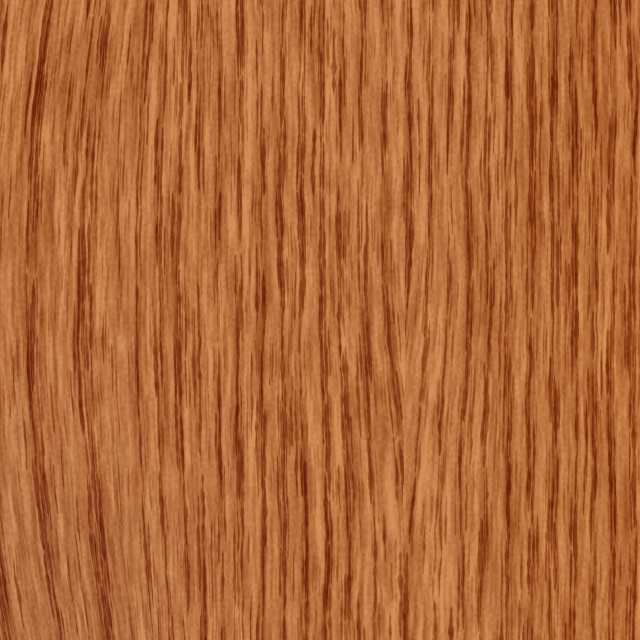
Reproduce this texture procedurally as a WebGL 2 fragment shader.

```glsl
#version 300 es
precision highp float;
// Oak veneer: upright bowed grain with dark broken pore streaks and a V seam.

#define BOW 0.16
#define SEAM_X 0.635
#define SEAM_PULL 0.034
#define WAVINESS 0.004
#define FIBER_CONTRAST 0.74
#define STREAK_DEPTH 0.50
#define BASE_TONE 0.87
#define EDGE 0.0013

uniform vec2 u_resolution;
out vec4 outColor;

float hash(vec2 p) {
  return fract(sin(dot(p, vec2(12.9898, 78.233))) * 43758.5453);
}

float noise(vec2 p) {
  vec2 cell = floor(p), f = fract(p);
  f = f * f * (3.0 - 2.0 * f);
  float low = mix(hash(cell), hash(cell + vec2(1, 0)), f.x);
  float high = mix(hash(cell + vec2(0, 1)), hash(cell + vec2(1, 1)), f.x);
  return mix(low, high, f.y);
}

// Coordinate across the grain: constant along each fibre.
float grainCoord(vec2 p) {
  float rise = p.y - 0.55;
  float u = p.x - BOW * smoothstep(0.42, 0.05, p.x) * rise * rise;
  float d = p.x - SEAM_X - 0.012 * (noise(vec2(p.y * 5.0, 2.0)) - 0.5);
  float side = d < 0.0 ? -1.0 : 1.0;
  u += side * SEAM_PULL * smoothstep(0.65, 0.1, p.y) * exp(-abs(d) / 0.10);
  u += WAVINESS * (noise(p * vec2(11.0, 7.0)) - 0.5);
  u += 0.0022 * (noise(p * vec2(45.0, 30.0)) - 0.5);
  return u;
}

// Growth rings: wide spacing at the left, tight over the rest.
float ringBand(float u) {
  float phase = 10.0 * u + 21.0 * max(u - 0.2, 0.0);
  phase += 0.6 * (noise(vec2(u * 9.0, 3.0)) - 0.5);
  float halfWidth = mix(0.17, 0.28, smoothstep(0.15, 0.3, u));
  return smoothstep(halfWidth, 0.06, abs(fract(phase) - 0.5));
}

// Tapered streaks scattered in staggered columns, denser inside the rings.
float streaks(float u, float y, vec2 size, float sparse, float dense, float seed) {
  float x = u / size.x + seed * 0.37;
  float column = floor(x);
  float v = y / size.y + 7.0 * hash(vec2(column, seed));
  vec2 cell = vec2(column, floor(v) + seed * 31.0);
  float middle = (column + 0.5 - seed * 0.37) * size.x;
  float density = mix(sparse, dense, ringBand(middle));
  float along = 2.0 * fract(v) - 1.0;
  float taper = sqrt(1.0 - along * along);
  float ragged = 0.4 + 1.2 * noise(vec2(column * 3.1, y * 75.0));
  float halfWidth = 0.27 * taper * ragged * (0.6 + 0.5 * hash(cell + 5.3));
  float center = 0.38 + 0.24 * hash(cell + 9.7);
  float soft = EDGE / size.x;
  float d = abs(fract(x) - center) - halfWidth;
  float present = step(hash(cell), density);
  return present * smoothstep(soft, -soft, d) * smoothstep(0.0, 0.5, taper);
}

vec3 woodColor(float tone) {
  vec3 pore = vec3(0.41, 0.13, 0.04);
  vec3 brown = vec3(0.60, 0.305, 0.13);
  vec3 honey = vec3(0.80, 0.53, 0.32);
  return tone < 0.5 ? mix(pore, brown, tone * 2.0)
                    : mix(brown, honey, tone * 2.0 - 1.0);
}

void main() {
  vec2 p = gl_FragCoord.xy / u_resolution;
  float u = grainCoord(p);
  float band = ringBand(u);

  // Fine fibres and a slight surface speckle
  float fiber = 0.40 * noise(vec2(u * 190.0, p.y * 9.0))
              + 0.25 * noise(vec2(u * 110.0 + 40.0, p.y * 6.0))
              + 0.35 * noise(vec2(u * 290.0 + 70.0, p.y * 28.0));
  float speckle = noise(p * vec2(330.0, 210.0)) - 0.5;
  float tone = BASE_TONE + FIBER_CONTRAST * (fiber - 0.5) + 0.15 * speckle;

  // Broad shading: pale wood by the seam, darker to the right
  tone += 0.06 * (noise(vec2(u * 14.0, p.y * 2.0)) - 0.5);
  tone += 0.05 * exp(-pow((p.x - SEAM_X) / 0.05, 2.0));
  tone -= 0.05 * smoothstep(0.68, 1.0, p.x);
  tone -= 0.05 * smoothstep(0.25, 0.0, p.x);
  tone -= 0.24 * band * noise(vec2(u * 90.0, p.y * 8.0));

  // Pores: broad, medium and hairline streaks
  float broad = streaks(u, p.y, vec2(0.0100, 0.11), 0.02, 0.60, 1.0);
  float medium = max(streaks(u, p.y, vec2(0.0065, 0.08), 0.06, 0.55, 2.0),
                     streaks(u, p.y, vec2(0.0075, 0.14), 0.04, 0.50, 3.0));
  float hair = streaks(u, p.y, vec2(0.0050, 0.06), 0.25, 0.40, 4.0);
  float dark = max(max(broad, 0.9 * medium), 0.5 * hair);
  tone -= STREAK_DEPTH * dark * (0.7 + 0.5 * noise(p * vec2(190.0, 90.0)));

  // Tint: slightly rosier at the lower left, warmer toward the right
  vec3 color = woodColor(clamp(tone, 0.0, 1.06));
  float rosy = smoothstep(0.75, 0.0, length(p * vec2(1.3, 1.0)));
  color += rosy * vec3(-0.01, 0.0, 0.02);
  color += smoothstep(0.6, 1.0, p.x) * vec3(0.005, -0.003, -0.012);
  outColor = vec4(color, 1.0);
}
```
